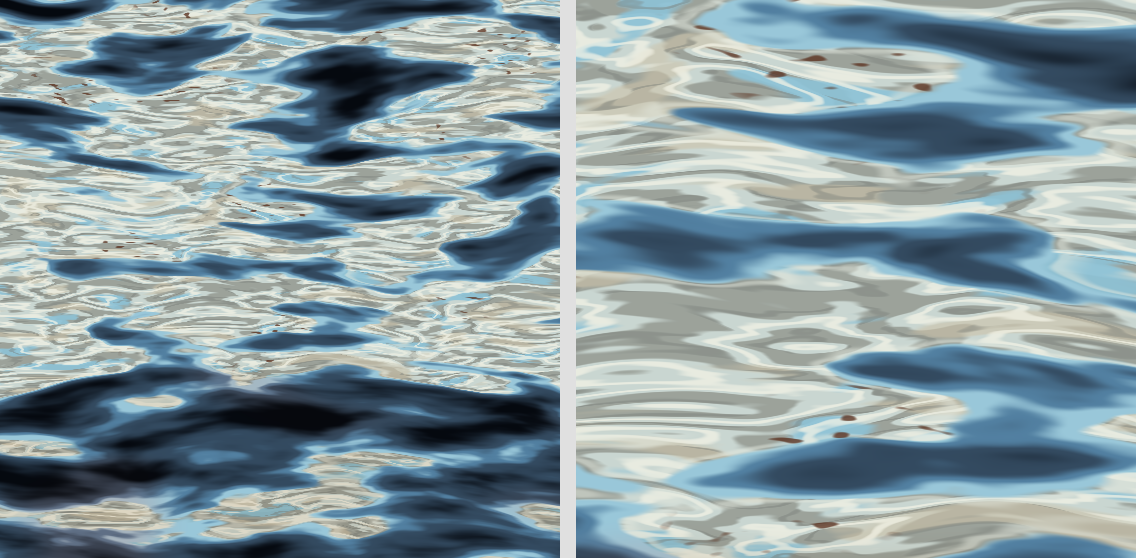
Left: the whole. Right: its middle third, enlarged.
Write a Shadertoy shader that draws this texture.

```glsl
float hash(vec2 cell) {
    return fract(sin(dot(cell, vec2(127.1, 311.7))) * 43758.5453);
}

float slope(vec2 cell, vec2 toPoint) {
    float angle = 6.2832 * hash(cell);
    return dot(vec2(cos(angle), sin(angle)), toPoint);
}

float noise(vec2 p) {
    vec2 cell = floor(p), f = fract(p);
    vec2 w = f * f * f * (f * (f * 6.0 - 15.0) + 10.0);
    vec2 e = vec2(1.0, 0.0);
    float low = mix(slope(cell, f), slope(cell + e.xy, f - e.xy), w.x);
    float high = mix(slope(cell + e.yx, f - e.yx), slope(cell + e.xx, f - e.xx), w.x);
    return mix(low, high, w.y);
}

float layers(vec2 p) {
    float sum = 0.0, weight = 1.0;
    for (int i = 0; i < 4; i++) {
        sum += weight * noise(p);
        p = p * vec2(1.8, 1.95) + vec2(7.3, 3.1);
        weight *= 0.45;
    }
    return sum;
}

// Shadowed water, from black troughs to cyan rims
vec3 waterRamp(float tone) {
    vec3 c = vec3(0.02, 0.035, 0.06);
    c = mix(c, vec3(0.20, 0.29, 0.375), smoothstep(-3.1, -1.15, tone));
    c = mix(c, vec3(0.32, 0.50, 0.63), smoothstep(-1.15, -0.5, tone));
    return mix(c, vec3(0.60, 0.78, 0.85), smoothstep(-0.5, -0.08, tone));
}

// Sky reflection, drawn out into fine curling bands
vec3 skyBands(vec2 p, float tone) {
    vec2 bend = vec2(noise(p * vec2(5.0, 14.0)), noise(p * vec2(6.0, 11.0) + 31.0));
    vec2 q = p + bend * vec2(0.12, 0.025);
    float ripple = layers(q * vec2(6.0, 38.0) + 12.0);
    float band = sin(11.0 * ripple + 2.0 * tone);
    float tint = layers(q * vec2(7.0, 42.0) + 51.0);
    vec3 c = mix(vec3(0.79, 0.84, 0.82), vec3(0.61, 0.635, 0.605), smoothstep(-0.1, 0.55, band));
    c = mix(c, vec3(0.80, 0.76, 0.66), 0.6 * smoothstep(0.2, 0.4, tint));
    c = mix(c, vec3(0.55, 0.76, 0.84), 0.9 * smoothstep(0.24, 0.4, -tint));
    c = mix(c, vec3(0.95, 0.95, 0.90), 0.75 * smoothstep(0.7, 1.0, -band));
    float fold = smoothstep(0.6, 1.0, sin(16.0 * ripple + 9.0 * tint));
    return mix(c, vec3(0.47, 0.49, 0.47), 0.42 * fold * smoothstep(-0.1, 0.4, band));
}

void mainImage(out vec4 fragColor, in vec2 fragCoord) {
    vec2 uv = fragCoord / iResolution.xy;
    vec2 p = vec2(uv.x * iResolution.x / iResolution.y, uv.y);

    // Bent, tilted swell coordinates, finer toward the horizon
    vec2 q = p;
    q.y += 0.02 * sin(5.5 * p.x + 7.0 * p.y) + 0.05 * p.x * (0.6 - p.y);
    q += vec2(0.09, 0.018) * vec2(noise(p * vec2(3.0, 9.0) + 5.0), noise(p * vec2(6.0, 8.0) + 17.0));
    float swell = layers(vec2(3.5 * q.x, q.y * (13.0 + 2.0 * q.y)) + vec2(3.4, 8.2));

    // A large dark wave fills the foreground beneath an arched crest
    float crest = 0.345 - 0.33 * pow(uv.x - 0.45, 2.0) + 0.035 * noise(p * vec2(5.0, 3.0));
    float foreground = 1.0 - smoothstep(-0.02, 0.015, uv.y - crest);
    float openLight = mix(0.16, -0.02, smoothstep(0.6, 0.85, uv.y));
    float waveShade = mix(-0.19, -0.42, smoothstep(0.07, 0.25, uv.y));
    float tone = (swell + mix(openLight, waveShade, foreground)) / mix(0.18, 0.26, foreground);

    // Soft streaks and brown depths within the shadows
    float streak = layers(q * vec2(7.0, 34.0) + 40.0);
    vec3 water = waterRamp(tone + mix(0.7, 1.1, foreground) * streak);
    float murk = foreground * smoothstep(0.0, 0.4, noise(p * vec2(3.0, 7.0) + 63.0));
    water = mix(water, water.grr * vec3(1.0, 0.9, 0.85), 0.3 * murk);

    // Reflected light with a bright lip around each shadow
    vec3 sky = skyBands(p, tone);
    float lip = smoothstep(0.05, 0.2, tone) * (1.0 - smoothstep(0.25, 0.55, tone));
    sky = mix(sky, vec3(0.89, 0.91, 0.87), 0.5 * lip);
    sky *= mix(vec3(1.0), vec3(0.95, 0.92, 0.89), foreground);
    float lit = smoothstep(-0.1, 0.12, tone);
    vec3 color = mix(water, sky, lit);

    // Sparse rust-coloured flecks adrift in the light
    float drift = smoothstep(0.1, 0.3, noise(p * vec2(5.0, 10.0) + 80.0));
    float fleck = smoothstep(0.32, 0.46, noise(q * vec2(42.0, 170.0) + 9.0));
    color = mix(color, vec3(0.36, 0.20, 0.13), 0.8 * fleck * drift * lit * (1.0 - foreground));

    fragColor = vec4(clamp(color, 0.0, 1.0), 1.0);
}
```
